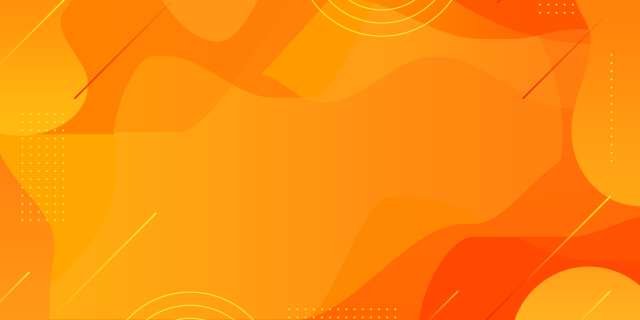
Give the GLSL for this background, as a WebGL 1 fragment shader.

```glsl
precision highp float;
// Fluid orange background: layered waves and blobs with rings, streaks and dot grids.
uniform vec2 u_resolution;

// Canvas units: height is 100, width follows the aspect ratio.
float pixel() { return 100.0 / u_resolution.y; }

// Antialiased coverage of the region where d is negative.
float cover(float d) { return smoothstep(0.75, -0.75, d / pixel()); }

// Smooth ramp from 0 at a to 1 at b; a may exceed b.
float rise(float a, float b, float x) {
  float t = clamp((x - a) / (b - a), 0.0, 1.0);
  return t * t * (3.0 - 2.0 * t);
}

float ellipse(vec2 p, vec2 center, vec2 radius) {
  return (length((p - center) / radius) - 1.0) * min(radius.x, radius.y);
}

// Diagonal line, brightest at start and fading along its run.
float streak(vec2 p, vec2 start, float run) {
  float t = clamp(dot(p - start, vec2(0.5)) / run, 0.0, 1.0);
  return cover(length(p - start - run * t) - 0.24) * (1.0 - 0.9 * t);
}

float rings(vec2 p, vec2 center) {
  float mask = 0.0;
  for (int i = 0; i < 3; i++) {
    float radius = 26.7 - 4.1 * float(i);
    mask = max(mask, cover(abs(length(p - center) - radius) - 0.16));
  }
  return mask;
}

float dots(vec2 p, vec2 origin, vec2 count) {
  vec2 cell = clamp(floor((p - origin) / 2.55 + 0.5), vec2(0.0), count - 1.0);
  return cover(length(p - origin - cell * 2.55) - 0.27);
}

void main() {
  vec2 p = gl_FragCoord.xy / u_resolution.y * 100.0;
  float x = p.x, y = p.y;

  // Banded central gradient with an amber left side
  float band = floor(x / 5.0) * 5.0;
  vec3 color = mix(vec3(1.0, 0.69, 0.07), vec3(1.0, 0.50, 0.06), rise(0.0, 1.0, 0.1 + band / 220.0));
  float bend = max(0.0, (46.0 - y) / 36.0);
  color = mix(color, vec3(1.0, 0.65, 0.0), cover(x - 36.0 + 21.0 * bend * bend));

  // Translucent veils hanging from the upper left
  float veil = 58.7 + 44.0 * rise(55.0, 100.0, x);
  float crest = 58.0 + 24.5 * pow(rise(35.5, 48.0, x), 0.35)
    - 13.0 * rise(52.0, 85.0, x) + 42.0 * rise(97.0, 128.0, x);
  float aboveCrest = cover(crest - y);
  color = mix(color, vec3(1.0, 0.50, 0.0), 0.4 * cover(veil - y));
  color = mix(color, vec3(1.0, 0.45, 0.0), 0.6 * aboveCrest);
  float sag = (x - 68.0) / (x < 68.0 ? 18.0 : 13.0);
  color = mix(color, vec3(1.0, 0.59, 0.09), cover(87.0 + 14.0 * sag * sag - y));

  // Lower hill and the deep orange right side
  float hill = 38.5 * rise(94.0, 122.0, x) - 20.0 * rise(128.0, 185.0, x);
  color = mix(color, vec3(1.0, 0.53, 0.0), 0.9 * cover(y - hill));
  float slope = 30.0 * rise(92.0, 145.0, x) + 22.0 * rise(148.0, 182.0, x);
  float flank = 175.8 - 0.008 * (y - 58.0) * (y - 58.0);
  float deep = cover(min(y - slope, flank - x));
  color = mix(color, mix(vec3(1.0, 0.38, 0.01), vec3(1.0, 0.46, 0.04), y / 90.0), 0.85 * deep);

  // Red wave at the bottom
  float redWave = 26.0 * pow(rise(131.0, 148.0, x), 0.35) + 7.0 * rise(178.0, 205.0, x);
  color = mix(color, vec3(1.0, 0.32, 0.01), cover(y - redWave));
  color = mix(color, vec3(1.0, 0.26, 0.0), 0.6 * cover(y - min(hill, redWave)));

  // Upper right: dark sky, red corner, then the light ribbon
  float ribbonTop = min(76.0 + 1.1 * (x - 81.0),
    87.8 + 13.0 * rise(150.0, 107.0, x) + 3.0 * rise(160.0, 180.0, x));
  float ribbonBase = 68.0 + 9.0 * rise(100.0, 80.0, x)
    + 14.3 * rise(102.0, 135.0, x) - 16.3 * rise(137.0, 178.0, x);
  vec3 sky = mix(vec3(1.0, 0.54, 0.0), vec3(1.0, 0.40, 0.01), rise(110.0, 175.0, x));
  color = mix(color, sky, cover(ribbonTop - y) * rise(104.0, 118.0, x));
  float corner = (184.0 - x) / 43.0;
  color = mix(color, vec3(1.0, 0.33, 0.0), 0.85 * cover(86.4 + 14.0 * corner * corner - y));
  vec3 ribbon = mix(vec3(1.0, 0.62, 0.08), vec3(1.0, 0.53, 0.08), rise(115.0, 175.0, x));
  ribbon = mix(ribbon, vec3(1.0, 0.61, 0.0), aboveCrest);
  color = mix(color, ribbon, cover(max(y - ribbonTop, ribbonBase - y)) * (0.95 - 0.5 * deep));

  // Opaque blobs in the corners
  float lobe = ellipse(p, vec2(184.0, -8.0), vec2(24.5, 24.7));
  color = mix(color, mix(vec3(1.0, 0.70, 0.12), vec3(1.0, 0.62, 0.10), y / 17.0), cover(lobe));
  float leftEdge = 19.0 + 8.4 * rise(93.0, 74.0, y) + 3.5 * rise(94.0, 101.0, y);
  float leftBlob = min(ellipse(p, vec2(6.0, 73.0), vec2(21.4, 15.4)), max(73.0 - y, x - leftEdge));
  color = mix(color, mix(vec3(1.0, 0.73, 0.07), vec3(1.0, 0.57, 0.04), rise(56.0, 104.0, y)), cover(leftBlob));
  float rightEdge = 178.6 + 6.0 * rise(60.0, 87.0, y) - 5.0 * rise(88.0, 102.0, y);
  float rightBlob = min(ellipse(p, vec2(200.0, 59.0), vec2(21.4, 23.4)), max(59.0 - y, rightEdge - x));
  color = mix(color, mix(vec3(1.0, 0.65, 0.08), vec3(1.0, 0.51, 0.04), rise(35.0, 102.0, y)), cover(rightBlob));
  float lowEdge = 18.0 * rise(57.0, 24.0, y) - 1.0 - 1.5 * rise(24.0, 8.0, y);
  color = mix(color, mix(vec3(1.0, 0.60, 0.09), vec3(1.0, 0.51, 0.06), y / 50.0), cover(x - lowEdge));

  // Diagonal streaks
  float red = max(streak(p, vec2(23.4, 69.3), 30.0), streak(p, vec2(163.5, 69.3), 25.0));
  red = max(red, max(streak(p, vec2(152.0, 0.0), 14.0), streak(p, vec2(155.6, 99.3), 3.0)));
  color = mix(color, vec3(0.93, 0.16, 0.02), red);
  float glow = max(streak(p, vec2(20.0, 100.0), -21.0), streak(p, vec2(48.7, 33.3), -31.0));
  glow = max(glow, max(streak(p, vec2(9.0, 14.8), -12.0), streak(p, vec2(190.6, 38.5), -26.0)));
  glow = max(glow, max(streak(p, vec2(190.6, 8.9), -11.0), 0.7 * streak(p, vec2(143.0, 8.9), -10.0)));

  // Rings and dot grids
  glow = max(glow, max(rings(p, vec2(119.3, 115.4)), rings(p, vec2(59.4, -18.0))));
  glow = max(glow, max(dots(p, vec2(7.0, 31.2), vec2(6.0, 14.0)), dots(p, vec2(168.8, 96.0), vec2(5.0, 2.0))));
  glow = max(glow, max(dots(p, vec2(90.4, 0.8), vec2(14.0, 2.0)), dots(p, vec2(191.1, 49.7), vec2(1.0, 14.0))));
  gl_FragColor = vec4(mix(color, vec3(1.0, 0.93, 0.20), glow), 1.0);
}
```
